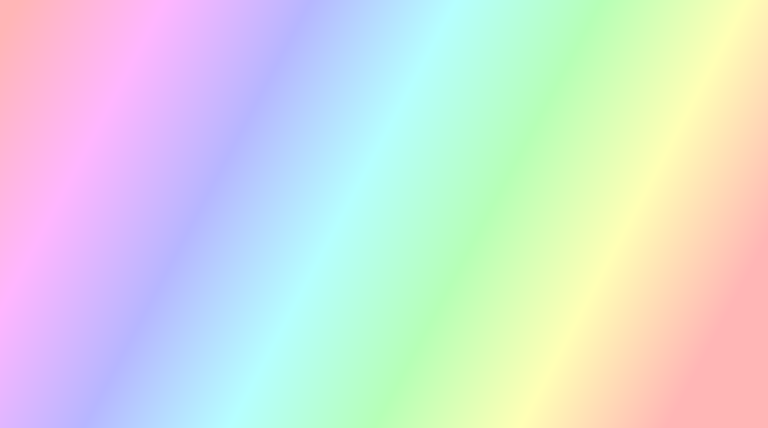
This background is drawn by a Shadertoy shader. Its source:

```glsl
// A soft pastel rainbow in slanted bands, from red at the upper left to red at the lower right.
// Distance along the slant drives a descending hue, held flat past both ends,
// and a piecewise-linear hue ramp is lifted to pale tints.

// Fully saturated colour for a hue measured in sixths of the wheel
vec3 hueRamp(float hue) {
    return clamp(abs(mod(hue + vec3(0.0, 4.0, 2.0), 6.0) - 3.0) - 1.0, 0.0, 1.0);
}

void mainImage(out vec4 fragColor, in vec2 fragCoord) {
    // Canvas heights, origin at the lower left
    vec2 p = fragCoord / iResolution.y;

    // Position across the bands, scaled to the canvas width so they span it at any aspect
    p.x *= 1.79 * iResolution.y / iResolution.x;
    float across = p.x + 0.53 * (1.0 - p.y);

    // One band per sixth of the wheel: red, magenta, blue, cyan, green, yellow, red
    float band = clamp((across - 0.047) / 0.339, 0.0, 6.0);

    // Lift the pure hue to a pastel
    vec3 pastel = mix(vec3(0.715), vec3(1.0), hueRamp(6.0 - band));
    fragColor = vec4(pastel, 1.0);
}
```
